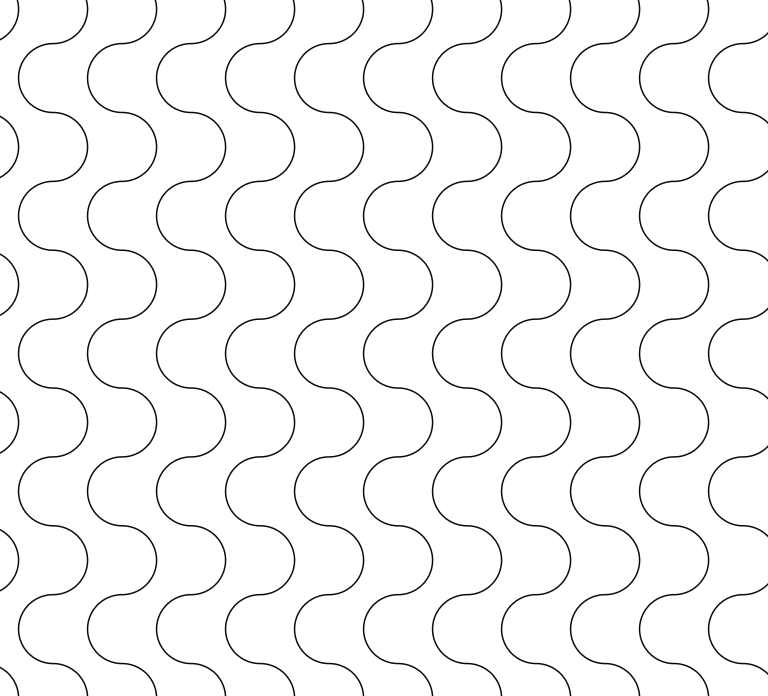
This pattern is drawn by a WebGL 1 fragment shader. Its source:

```glsl
precision highp float;

uniform vec2 u_resolution;

#define REPEATS vec2(11.13, 10.104)   // half-wave cells across and down
#define PHASE vec2(0.269, 9.471)      // cell position of a left crest and a joint
#define LINE_WIDTH 0.0217             // in cells
#define INK vec3(0.04)
#define PAPER vec3(1.0)

// Distance to wavy lines built from half circles that alternate sides by row
float waveDistance(vec2 cell) {
    float side = mod(floor(cell.y), 2.0) < 0.5 ? 1.0 : -1.0;
    float across = fract(side * (cell.x - 0.5));
    float fromMiddle = abs(fract(cell.y) - 0.5);

    // Half circle of this row, and the one of the adjacent row
    float ownArc = abs(length(vec2(across, fromMiddle)) - 0.5);
    float nextArc = abs(length(vec2(1.0 - across, 1.0 - fromMiddle)) - 0.5);
    return min(ownArc, nextArc);
}

void main() {
    vec2 cell = gl_FragCoord.xy / u_resolution * REPEATS - PHASE;
    float pixel = REPEATS.x / u_resolution.x;

    // One-pixel smooth edge around the stroke
    float coverage = clamp((0.5 * LINE_WIDTH - waveDistance(cell)) / pixel + 0.5, 0.0, 1.0);
    gl_FragColor = vec4(mix(PAPER, INK, coverage), 1.0);
}
```
